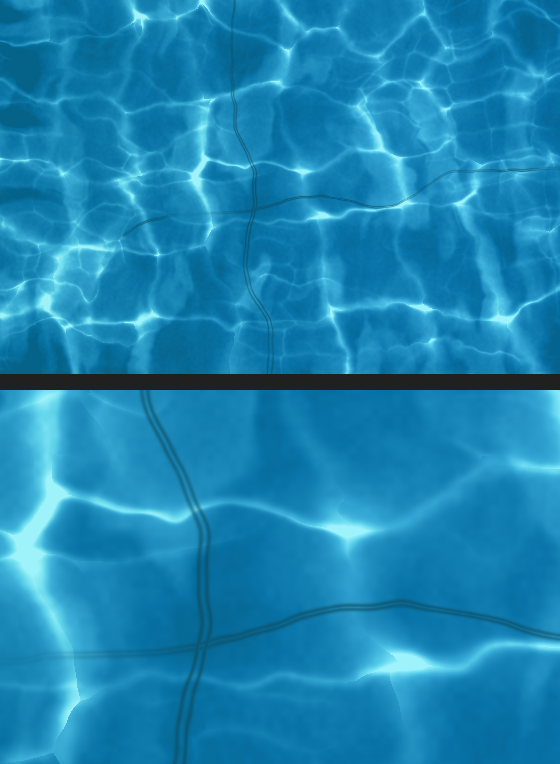
Top: the whole. Bottom: its middle third, enlarged.
This texture is drawn by a Shadertoy shader. Its source:

```glsl
float hash(vec2 p) {
    vec3 q = fract(p.xyx * 0.1031);
    q += dot(q, q.yzx + 33.33);
    return fract((q.x + q.y) * q.z);
}

float noise(vec2 p) {
    vec2 i = floor(p), f = fract(p);
    f = f * f * (3.0 - 2.0 * f);
    return mix(mix(hash(i), hash(i + vec2(1, 0)), f.x),
               mix(hash(i + vec2(0, 1)), hash(i + 1.0), f.x), f.y);
}

float fbm(vec2 p) {
    return 0.55 * noise(p) + 0.3 * noise(p * 2.1 + 7.0) + 0.15 * noise(p * 4.3 + 19.0);
}

vec2 warp(vec2 p) {
    return vec2(fbm(p), fbm(p + 41.7)) - 0.5;
}

vec2 cellPoint(vec2 id) {
    return id + 0.5 + 0.6 * (vec2(hash(id), hash(id + 57.0)) - 0.5);
}

// Light gathered along cell borders, wider on upright ones and uneven on each side
float caustic(vec2 p) {
    vec2 home = floor(p), nearest = home;
    float best = 9.0;
    for (int y = -1; y <= 1; y++)
    for (int x = -1; x <= 1; x++) {
        vec2 id = home + vec2(x, y);
        float d = distance(p, cellPoint(id));
        if (d < best) { best = d; nearest = id; }
    }
    vec2 a = cellPoint(nearest);
    float light = 0.0;
    for (int y = -2; y <= 2; y++)
    for (int x = -2; x <= 2; x++) {
        if (x == 0 && y == 0) continue;
        vec2 id = nearest + vec2(x, y);
        vec2 b = cellPoint(id), n = normalize(b - a);
        float d = max(dot(0.5 * (a + b) - p, n), 0.0);
        float side = hash(nearest * 1.7 + id + 11.0);
        float strength = 0.35 + 0.65 * hash(nearest + id + 3.0);
        float w = mix(0.034, 0.095, n.x * n.x) * (0.5 + side);
        light += strength * (0.7 * exp(-d * d / (w * w)) + 0.3 * exp(-d / (2.5 * w)));
    }
    return light;
}

vec3 waterColor(float level) {
    vec3 tones[7] = vec3[7](
        vec3(0.02, 0.39, 0.55), vec3(0.03, 0.45, 0.65), vec3(0.09, 0.52, 0.71),
        vec3(0.16, 0.60, 0.78), vec3(0.24, 0.69, 0.85), vec3(0.39, 0.84, 0.93),
        vec3(0.62, 0.95, 0.98));
    vec3 color = tones[0];
    for (int i = 1; i < 7; i++)
        color = mix(color, tones[i], clamp(level - float(i - 1), 0.0, 1.0));
    return color;
}

// Pair of fine dark lines around a seam
float seamLines(float offset, float gap) {
    float d = (abs(offset) - gap) / 0.0022;
    return exp(-d * d);
}

void mainImage(out vec4 fragColor, in vec2 fragCoord) {
    vec2 p = fragCoord / iResolution.y;
    float depth = 1.0 - p.y;

    // Rippled surface, with rows closing up towards the far side
    vec2 w = p + 0.13 * warp(p * 3.2) + 0.05 * warp(p * vec2(10.0, 14.0) + 5.0);
    vec2 grid = vec2(w.x * (4.1 + 0.9 * p.y), 3.8 * w.y + 1.5 * w.y * w.y);
    vec2 fine = p + 0.24 * warp(p * 3.7 + 23.0) + 0.05 * warp(p * 13.0);

    // Main net, then two finer nets that come and go
    float level = -0.5 + 1.9 * fbm(p * vec2(3.0, 4.0) + 13.0);
    level += 3.3 * caustic(grid + 4.3) * (0.35 + 1.0 * fbm(p * 5.0 + 31.0));
    level += 1.7 * caustic(fine * vec2(3.6, 7.5) + 21.0)
           * smoothstep(0.3, 0.65, fbm(p * 4.0 + 77.0));
    level += 1.3 * caustic(w.yx * vec2(11.0, 6.0) + fine.yx * 3.0 + 63.0)
           * smoothstep(0.42, 0.7, fbm(p * 4.0 + 50.0) + 0.12 * (p.y - 0.5));

    // Upright ribbons of light and fine streaks
    float ribbon = fbm(w * vec2(10.0, 4.5) + 3.0);
    level += 1.3 * smoothstep(0.54, 0.68, ribbon) * (0.6 + 0.8 * noise(p * 6.0));
    level += 0.9 * (fbm(vec2(w.x * 34.0, w.y * 6.0)) - 0.5);
    level += 0.5 * (fbm(vec2(fine.x * 9.0, fine.y * 42.0)) - 0.5);
    level += 0.3 * (noise(p * 150.0) - 0.5);

    // Dark smears at the left and dimmer corners
    float smear = smoothstep(0.55, 0.8, noise(vec2(p.x * 3.0, w.y * 19.0) + 8.0));
    level -= 1.3 * smear * (1.0 - smoothstep(0.05, 0.3, p.x));
    level -= 0.6 * smoothstep(0.5, 0.95, length((p - vec2(0.75, 0.5)) * vec2(0.95, 1.0)));

    vec3 color = waterColor(level);
    color.b += 0.02 * (smoothstep(0.2, 1.1, p.x) - 0.5);

    // Wavering seams of the pool floor
    float sway = 0.014 * (noise(p * 14.0) - 0.5) + 0.006 * (noise(p * 35.0) - 0.5);
    float upright = 0.625 + 0.055 * smoothstep(0.3, 0.48, depth)
                  - 0.025 * smoothstep(0.5, 0.7, depth)
                  + 0.065 * smoothstep(0.7, 0.9, depth) + sway;
    float lying = 0.35 + 0.075 * smoothstep(0.27, 0.45, p.x)
                + 0.05 * smoothstep(0.62, 0.84, p.x)
                - 0.03 * smoothstep(0.85, 1.03, p.x)
                + 0.1 * smoothstep(1.03, 1.22, p.x) + sway;
    float seam = seamLines(p.x - upright, 0.001 + 0.005 * depth)
               * (0.3 + 0.4 * noise(p * 12.0));
    float across = seamLines(p.y - lying, 0.002) * smoothstep(0.22, 0.4, p.x);
    seam = max(seam, across * 0.6 * smoothstep(0.15, 0.8, noise(p * 8.0 + 2.0)));
    color = mix(color, vec3(0.05, 0.30, 0.38), seam);

    fragColor = vec4(color, 1.0);
}
```
